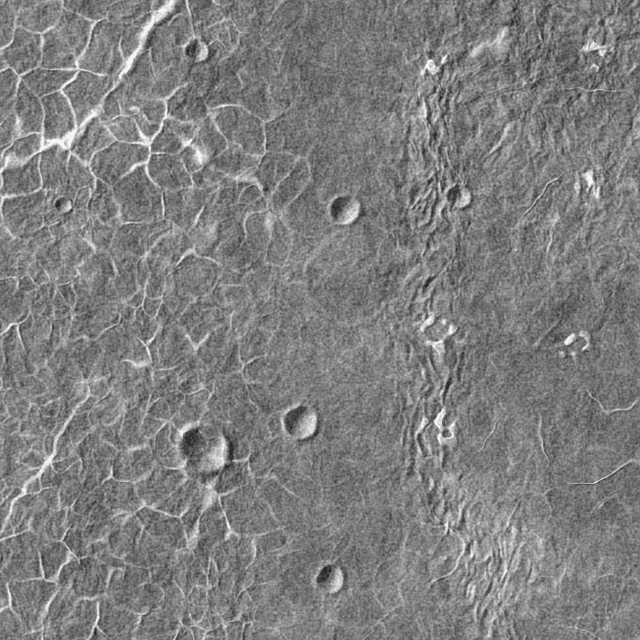
Give the GLSL for this texture, as a WebGL 1 fragment shader.

```glsl
precision highp float;
// Grey cratered plain seen from above: cracked ridges, a wrinkled belt, knobs.
// A height field is built from gradient noise, cell edges and craters, then
// shaded by its slope along the light, with pale crests and film grain on top.
uniform vec2 u_resolution;

vec2 hash2(vec2 p) {
  vec3 q = fract(p.xyx * vec3(0.1031, 0.1030, 0.0973));
  q += dot(q, q.yzx + 33.33);
  return fract((q.xx + q.yz) * q.zy);
}

float corner(vec2 cell, vec2 offset) {
  return dot(hash2(cell) * 2.0 - 1.0, offset);
}

float gradientNoise(vec2 p) {
  vec2 i = floor(p), f = fract(p), e = vec2(1.0, 0.0);
  vec2 u = f * f * f * (f * (f * 6.0 - 15.0) + 10.0);
  return 1.4 * mix(mix(corner(i, f), corner(i + e, f - e), u.x),
                   mix(corner(i + e.yx, f - e.yx), corner(i + 1.0, f - 1.0), u.x), u.y);
}

float fbm(vec2 p) {
  float sum = 0.0, amp = 0.6;
  for (int k = 0; k < 3; k++) {
    sum += amp * gradientNoise(p);
    p = mat2(1.6, 1.2, -1.2, 1.6) * p + 7.3;
    amp *= 0.55;
  }
  return sum;
}

float crest(float d, float width) {
  return exp(-d * d / (width * width));
}

// Gap between the two nearest cell centres: zero on the cell edges
float cellEdge(vec2 p) {
  vec2 i = floor(p), f = fract(p);
  float near = 8.0, second = 8.0;
  for (int y = -1; y <= 1; y++) {
    for (int x = -1; x <= 1; x++) {
      vec2 g = vec2(float(x), float(y));
      float d = length(g + hash2(i + g) - f);
      second = min(second, max(near, d));
      near = min(near, d);
    }
  }
  return second - near;
}

float segment(vec2 p, vec2 a, vec2 b) {
  vec2 ab = b - a;
  return length(p - a - ab * clamp(dot(p - a, ab) / dot(ab, ab), 0.0, 1.0));
}

// x: height, y: extra brightness of the crests
vec2 terrain(vec2 p) {
  vec2 q = p + 0.022 * vec2(gradientNoise(p * 9.0), gradientNoise(p * 9.0 + 40.0))
             + 0.008 * vec2(gradientNoise(p * 36.0), gradientNoise(p * 36.0 + 70.0));
  float west = 1.0 - smoothstep(0.32, 0.52, p.x);
  float east = smoothstep(0.5, 0.8, p.x);
  float north = smoothstep(0.35, 0.9, p.y);
  float patches = gradientNoise(p * 7.0 + 3.0);
  float broken = smoothstep(-0.35, 0.35, gradientNoise(p * 24.0));

  // Polygonal crack network, strong in the west and faint in the south
  float south = 1.0 - smoothstep(0.15, 0.4, p.y);
  float coarse = crest(cellEdge(q * 17.0), 0.085) * smoothstep(-0.3, 0.2, patches);
  float fine = crest(cellEdge(q * 34.0 + 9.0), 0.14) * smoothstep(-0.2, 0.3, -patches);
  float net = (coarse + 0.6 * fine) * (0.22 + 0.7 * west + 0.12 * south) * (0.3 + broken);

  // Long faults in the north-west, thick and thin by turns
  float fault = segment(q, vec2(-0.02, 0.72), vec2(0.13, 0.79));
  fault = min(fault, segment(q, vec2(0.13, 0.79), vec2(0.27, 0.99)));
  fault = min(fault, segment(q, vec2(0.21, 0.84), vec2(0.41, 0.7)));
  float spine = crest(fault, 0.003 + 0.005 * broken) * (0.3 + 0.7 * broken);
  net += 0.8 * coarse * crest(fault, 0.06);

  // Thin winding veins and short bright ridges, mostly in the east
  float vein = crest(gradientNoise(q * 7.0 + 21.0), 0.014)
             * smoothstep(-0.1, 0.3, gradientNoise(p * 8.0 + 55.0)) * (0.2 + 0.5 * east);
  vein += crest(gradientNoise(q * vec2(15.0, 10.0) + 83.0), 0.06) * east * (0.35 + north)
        * smoothstep(-0.05, 0.25, gradientNoise(p * 11.0 + 35.0)) * broken;
  float ring = crest(length(q - vec2(0.56, 0.57)) - 0.08, 0.004);

  // Scarp in the south-west
  float scarpSide = dot(q - vec2(0.06, 0.27), vec2(0.86, -0.5));
  float scarp = crest(length(p - vec2(0.06, 0.27)), 0.13);

  // Wrinkled belt running north to south, bending east at both ends
  float axis = 0.665 + 0.45 * max(0.28 - p.y, 0.0) + 0.35 * max(p.y - 0.78, 0.0);
  float belt = crest(q.x - axis, 0.05) * (1.0 - smoothstep(0.82, 0.97, p.y));
  float pale = crest(length(p - vec2(0.77, 0.12)), 0.09);
  belt = max(belt, pale);
  float wrinkle = 0.4 - abs(gradientNoise(q * vec2(58.0, 30.0)))
                + 0.4 * gradientNoise(q * vec2(120.0, 65.0));
  float rough = 0.4 + 0.35 * west + 0.4 * belt + 0.8 * east * north;

  float h = 0.0024 * net + 0.009 * spine + 0.003 * vein + 0.001 * ring;
  h += 0.008 * scarp * smoothstep(-0.004, 0.004, scarpSide);
  h += 0.006 * belt * wrinkle + 0.0056 * rough * fbm(q * vec2(44.0, 36.0));
  float glow = 0.24 * net + 0.28 * spine + 0.2 * vein + 0.07 * ring;
  glow += 0.1 * belt * smoothstep(0.1, 0.5, wrinkle) + 0.08 * pale;

  // Scattered craters, level with the plain outside their rims
  vec2 cell = floor(p * 5.0), pick = hash2(cell + 17.0);
  vec2 centre = (cell + 0.3 + 0.4 * hash2(cell + 61.0)) / 5.0;
  float radius = mix(0.012, 0.04, pick.y * pick.y);
  float t = length(p + 0.35 * (q - p) - centre) / radius;
  float bowl = 0.5 * (smoothstep(0.1, 1.0, t) - 1.0) + 0.16 * crest(t - 1.0, 0.2);
  h += step(pick.x, 0.28) * radius * bowl;

  // Pale knob clusters in the east
  float lumps = smoothstep(-0.05, 0.3, gradientNoise(p * 60.0));
  float cluster = 1.0 - smoothstep(0.012, 0.04, length(q - centre));
  float knobs = step(0.55, pick.x) * smoothstep(0.5, 0.65, p.x) * lumps * cluster;
  return vec2(h + 0.006 * knobs, glow + 0.32 * knobs);
}

void main() {
  vec2 p = gl_FragCoord.xy / u_resolution;
  vec2 light = vec2(0.0014, -0.0007);
  vec2 before = terrain(p - light), after = terrain(p + light);
  float slope = clamp((after.x - before.x) / (2.0 * length(light)), -0.75, 1.0);
  float mottle = 0.09 * fbm(p * 3.5 + 2.0) + 0.07 * gradientNoise(p * 12.0 + 31.0)
               + 0.1 * fbm(p * 34.0 + 11.0);
  float grain = 0.15 * gradientNoise(p * 245.0) + 0.07 * gradientNoise(p * 125.0 + 5.0);
  float tone = 0.463 + 0.34 * slope + 0.5 * (before.y + after.y) + mottle + grain;
  gl_FragColor = vec4(vec3(clamp(tone, 0.12, 0.96)), 1.0);
}
```
